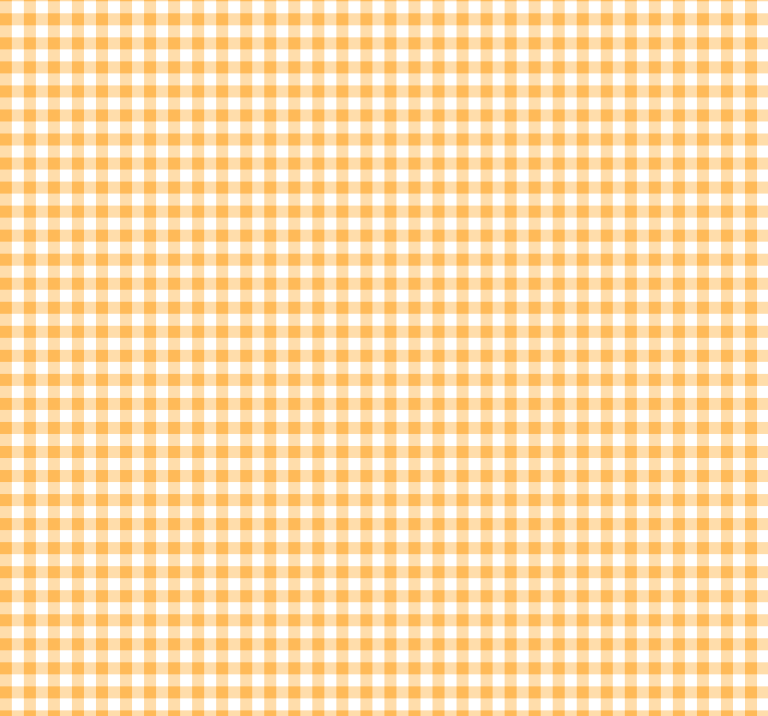
Reproduce this pattern procedurally as a Shadertoy shader.

```glsl
// Coverage of evenly spaced stripes, half a period wide and centred on whole numbers
vec2 stripes(vec2 p, float pixel) {
    vec2 fromCentre = abs(fract(p + 0.5) - 0.5);
    return clamp((0.25 - fromCentre) / pixel + 0.5, 0.0, 1.0);
}

void mainImage(out vec4 fragColor, in vec2 fragCoord) {
    // Square checks, sized by the canvas width
    float pixel = 31.95 / iResolution.x;
    vec2 p = fragCoord * pixel - vec2(0.243, -0.017);

    // Each stripe direction adds half of the dye
    vec2 thread = stripes(p, pixel);
    float dye = 0.5 * (thread.x + thread.y);
    fragColor = vec4(mix(vec3(1.0), vec3(1.0, 0.73, 0.345), dye), 1.0);
}
```
